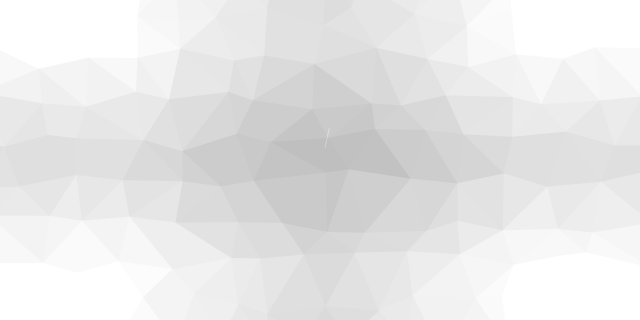
This background is drawn by a Shadertoy shader. Its source:

```glsl
// Pale grey low-poly mesh shaded by two soft crossing bands, darkest where they meet.

#define CELL vec2(0.147, 0.1276)       // mesh cell size, in canvas heights
#define MESH_ORIGIN vec2(0.977, 0.18)  // position of lattice point (0, 0)
#define JITTER 0.56                    // vertex scatter, in cells
#define STAGGER 0.2                    // sideways shift of odd rows, in cells
#define BAND_CENTER vec2(1.01, 0.505)  // crossing point of the bands
#define BAND_REACH vec2(0.60, 0.345)   // half widths of upright and level bands
#define BAND_DEPTH vec2(0.138, 0.130)  // darkness of upright and level bands
#define FACET_VARIATION 0.018          // random tone change per facet

vec2 hash22(vec2 p) {
    vec3 q = fract(vec3(p.xyx) * vec3(0.1031, 0.1030, 0.0973));
    q += dot(q, q.yzx + 33.33);
    return fract((q.xx + q.yz) * q.zy);
}

float cross2(vec2 a, vec2 b) {
    return a.x * b.y - a.y * b.x;
}

// Scattered mesh vertex belonging to a lattice point
vec2 meshVertex(vec2 id) {
    vec2 offset = JITTER * (hash22(id + 57.0) - 0.5);
    offset.x += STAGGER * mod(id.y, 2.0);
    return MESH_ORIGIN + CELL * (id + offset);
}

// Signed distance to a line, positive on the left of a -> b
float leftOf(vec2 p, vec2 a, vec2 b) {
    return cross2(normalize(b - a), p - a);
}

// Antialiased coverage of a counterclockwise triangle
float triangleCoverage(vec2 p, vec2 a, vec2 b, vec2 c, float pixel) {
    float inside = min(leftOf(p, a, b), min(leftOf(p, b, c), leftOf(p, c, a)));
    return clamp(0.5 + inside / pixel, 0.0, 1.0);
}

float segmentDistance(vec2 p, vec2 a, vec2 b) {
    vec2 ab = b - a;
    return length(p - a - ab * clamp(dot(p - a, ab) / dot(ab, ab), 0.0, 1.0));
}

// Flat grey of a facet, taken from the bands at its middle
float facetTone(vec2 middle, float random) {
    vec2 falloff = max(1.0 - abs(middle - BAND_CENTER) / BAND_REACH, 0.0);
    float shade = dot(BAND_DEPTH, pow(falloff, vec2(0.85, 0.95)));
    float variation = FACET_VARIATION * (random - 0.5) * smoothstep(0.0, 0.05, shade);
    return 1.0 - shade + variation;
}

// One facet as (tone * coverage, coverage)
vec2 facet(vec2 p, vec2 a, vec2 b, vec2 c, float random, float pixel) {
    float coverage = triangleCoverage(p, a, b, c, pixel);
    return vec2(facetTone((a + b + c) / 3.0, random), 1.0) * coverage;
}

void mainImage(out vec4 fragColor, in vec2 fragCoord) {
    float pixel = 1.0 / iResolution.y;
    vec2 p = fragCoord * pixel;
    vec2 home = floor((p - MESH_ORIGIN) / CELL);

    // Gather facets from nearby cells, each split along its shorter diagonal
    vec2 sum = vec2(0.0);
    for (int j = -1; j <= 1; j++) {
        for (int i = -1; i <= 1; i++) {
            vec2 id = home + vec2(i, j);
            vec2 a = meshVertex(id);
            vec2 b = meshVertex(id + vec2(1.0, 0.0));
            vec2 c = meshVertex(id + vec2(1.0, 1.0));
            vec2 d = meshVertex(id + vec2(0.0, 1.0));
            vec2 random = hash22(id + 113.0);
            if (distance(a, c) < distance(b, d)) {
                sum += facet(p, a, b, c, random.x, pixel);
                sum += facet(p, a, c, d, random.y, pixel);
            } else {
                sum += facet(p, a, b, d, random.x, pixel);
                sum += facet(p, b, c, d, random.y, pixel);
            }
        }
    }
    float tone = sum.y > 0.001 ? sum.x / sum.y : facetTone(p, 0.5);

    // Fine light sliver near the crossing
    float sliver = segmentDistance(p, vec2(1.029, 0.600), vec2(1.016, 0.540));
    tone += 0.07 * (1.0 - smoothstep(0.0, 0.0015 + pixel * 0.5, sliver));

    fragColor = vec4(vec3(clamp(tone, 0.0, 1.0)), 1.0);
}
```
